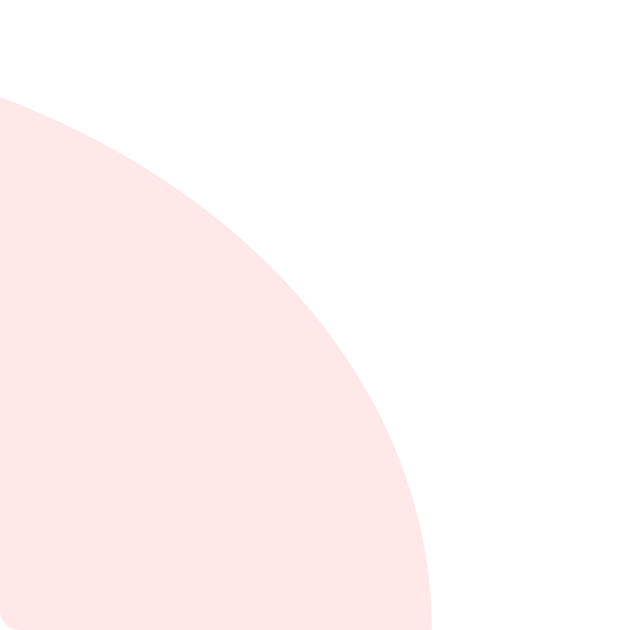
A Shadertoy shader for this background:

```glsl
const vec3 WHITE = vec3(1.0);
const vec3 BLUSH = vec3(1.0, 0.91, 0.91);

// Lengths are in units of the canvas height
const vec2 ELLIPSE_CENTER = vec2(-0.5305, 0.0);
const vec2 ELLIPSE_RADII = vec2(1.216, 0.940);
const float CORNER_RADIUS = 0.031;

// First-order signed distance to an ellipse, accurate near its edge
float ellipseDistance(vec2 p, vec2 radii) {
    vec2 q = p / radii;
    float k = length(q);
    return k * (k - 1.0) / max(length(q / radii), 1e-4);
}

// Signed distance to a rounded box
float roundedBoxDistance(vec2 p, vec2 halfSize, float radius) {
    vec2 q = abs(p) - halfSize + radius;
    return length(max(q, 0.0)) + min(max(q.x, q.y), 0.0) - radius;
}

// Coverage of a shape over one pixel
float coverage(float dist, float pixel) {
    return clamp(0.5 - dist / pixel, 0.0, 1.0);
}

void mainImage(out vec4 fragColor, in vec2 fragCoord) {
    float pixel = 1.0 / iResolution.y;
    vec2 p = fragCoord * pixel;
    vec2 halfCanvas = 0.5 * iResolution.xy * pixel;

    // Large ellipse clipped to the rounded canvas
    float ellipse = coverage(ellipseDistance(p - ELLIPSE_CENTER, ELLIPSE_RADII), pixel);
    float card = coverage(roundedBoxDistance(p - halfCanvas, halfCanvas, CORNER_RADIUS), pixel);

    fragColor = vec4(mix(WHITE, BLUSH, ellipse * card), 1.0);
}
```
